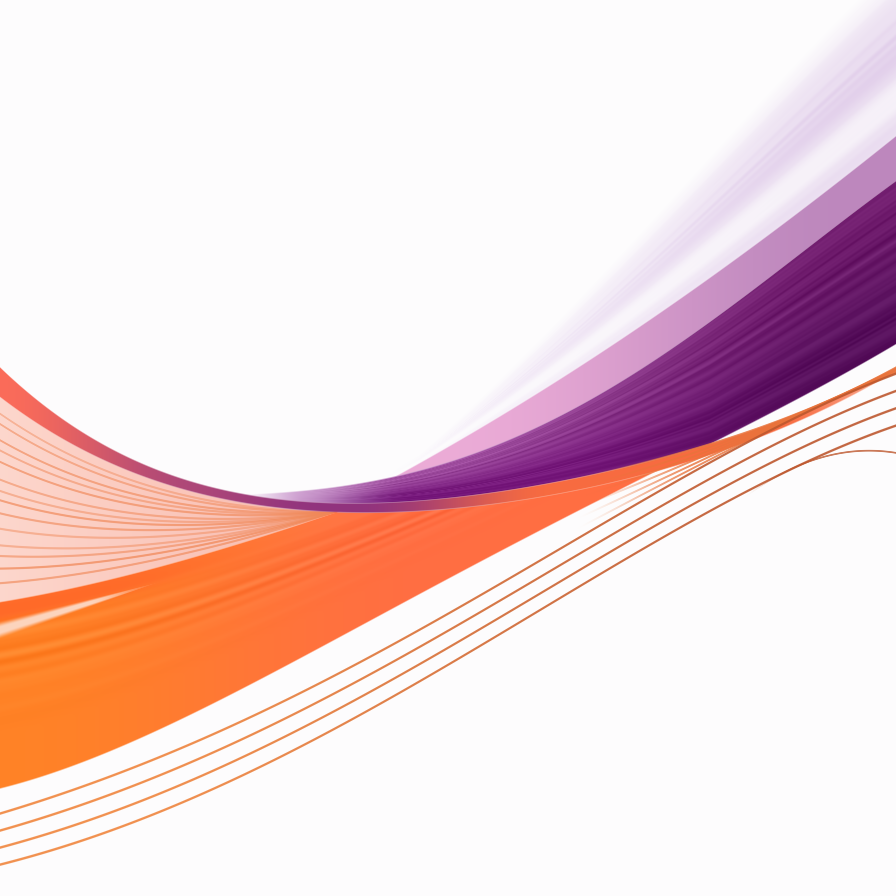
Write a three.js fragment shader that draws this background.

```glsl
// Sweeping orange and purple ribbons with fine contour lines on a white ground.
varying vec2 vUv;

float hash(float n) {
  return fract(sin(n * 127.1) * 43758.5453);
}

float noise(float t) {
  float i = floor(t);
  return mix(hash(i), hash(i + 1.0), smoothstep(0.0, 1.0, t - i));
}

// Smooth curve through five heights, spaced evenly from left to right
float curve(float x, float a, float b, float c, float d, float e) {
  float t = x * 4.0;
  float y = a + t * (b - a);
  float w = t * (t - 1.0) / 2.0;
  y += w * (c - 2.0 * b + a);
  w *= (t - 2.0) / 3.0;
  y += w * (d - 3.0 * c + 3.0 * b - a);
  w *= (t - 3.0) / 4.0;
  return y + w * (e - 4.0 * d + 6.0 * c - 4.0 * b + a);
}

float above(float y, float edge) {
  return smoothstep(-0.0012, 0.0012, y - edge);
}

float between(float y, float low, float high) {
  return above(y, low) * (1.0 - above(y, high));
}

float stroke(float y, float center, float halfWidth) {
  return 1.0 - smoothstep(halfWidth * 0.4, halfWidth * 1.6, abs(y - center));
}

void main() {
  float x = vUv.x;
  float y = vUv.y;

  // Ribbon edges
  float bandTop = curve(x, 0.590, 0.453, 0.444, 0.492, 0.590);
  float bandLow = curve(x, 0.557, 0.443, 0.432, 0.479, 0.586);
  float bodyLow = curve(x, 0.120, 0.221, 0.354, 0.483, 0.616);
  float bodyTop = curve(x, 0.328, 0.388, 0.473, 0.570, 0.674);
  float purpleTop = curve(x, 0.427, 0.447, 0.484, 0.611, 0.798);
  float mauveTop = curve(x, 0.264, 0.371, 0.501, 0.660, 0.848);
  float veilTop = curve(x, 0.200, 0.330, 0.521, 0.772, 1.030);
  float lineTop = curve(x, 0.092, 0.186, 0.315, 0.460, 0.583);
  float lineLow = curve(x, 0.035, 0.125, 0.258, 0.406, 0.525);
  float purpleLow = max(bandTop, bodyLow);

  vec3 color = vec3(0.992, 0.990, 0.992);

  // Pale lilac veil with soft streaks
  float s = (y - mauveTop) / max(veilTop - mauveTop, 0.01);
  float veil = above(y, max(mauveTop, bandTop)) * (1.0 - smoothstep(0.55, 1.1, s));
  float streak = 0.4 + 0.35 * noise(s * 9.0 + 3.0) + 0.25 * noise(s * 33.0);
  streak *= 1.0 - 0.75 * exp(-pow((s - 0.22) / 0.16, 2.0));
  color = mix(color, vec3(0.80, 0.68, 0.85), veil * streak * smoothstep(0.42, 1.0, x) * 0.85);
  color = mix(color, vec3(0.91, 0.84, 0.95), veil * streak * smoothstep(0.40, 0.60, x) * 0.45);

  // Mauve ribbon
  vec3 mauve = mix(vec3(0.92, 0.67, 0.84), vec3(0.74, 0.53, 0.74), smoothstep(0.5, 0.95, x));
  color = mix(color, mauve, between(y, max(purpleTop, bandTop), mauveTop));

  // Deep purple ribbon, lighter and finely combed toward its left end
  float p = clamp((y - purpleLow) / max(purpleTop - purpleLow, 0.004), 0.0, 1.0);
  vec3 purple = mix(vec3(0.48, 0.11, 0.50), vec3(0.36, 0.08, 0.38), smoothstep(0.6, 0.95, x));
  vec3 sheen = mix(vec3(0.63, 0.31, 0.63), vec3(0.43, 0.10, 0.42), smoothstep(0.45, 0.95, x));
  purple = mix(purple, sheen, smoothstep(0.1, 0.95, p));
  purple += 0.09 * (noise(p * 24.0 + x * 5.0) - 0.5) + 0.05 * (noise(p * 65.0 + x * 9.0) - 0.5);
  purple = mix(vec3(0.82, 0.65, 0.83), purple, smoothstep(0.31, 0.46, x));
  color = mix(color, purple, between(y, purpleLow, purpleTop) * smoothstep(0.26, 0.34, x));

  // Peach wing and its converging lines
  float wing = between(y, bodyTop, bandLow) * (1.0 - above(x, 0.385));
  color = mix(color, mix(vec3(0.99, 0.84, 0.80), vec3(0.97, 0.72, 0.67), x * 2.6), wing);
  for (int i = 0; i < 14; i++) {
    float fi = float(i);
    float k = 0.06 + 0.88 * (fi + 0.8 * hash(fi + 2.0)) / 14.0;
    float fan = stroke(y, mix(bandLow, bodyTop, k), 0.0012);
    color = mix(color, vec3(0.94, 0.53, 0.34), fan * wing * (0.45 + 0.4 * hash(fi)));
  }

  // Orange body
  float v = (y - bodyLow) / max(bodyTop - bodyLow, 0.01);
  vec3 orange = mix(vec3(1.0, 0.51, 0.15), vec3(1.0, 0.43, 0.26), smoothstep(0.0, 0.5, x));
  orange = mix(orange, vec3(1.0, 0.40, 0.14), smoothstep(0.86, 0.94, v) * (1.0 - smoothstep(0.1, 0.4, x)));
  orange += vec3(0.03, 0.09, 0.10) * (noise(v * 28.0 + x * 2.0) - 0.5) * smoothstep(0.25, 0.6, v);
  color = mix(color, orange, between(y, bodyLow, min(bodyTop, bandLow)));

  // Narrow pale slit at the left
  float slit = stroke(y, 0.297 + 0.30 * x, 0.0065 * max(1.0 - x / 0.18, 0.05));
  color = mix(color, vec3(0.99, 0.83, 0.74), slit * (1.0 - smoothstep(0.10, 0.18, x)));

  // Crossing band, red through plum to orange
  vec3 band = mix(vec3(0.98, 0.42, 0.35), vec3(0.68, 0.28, 0.47), smoothstep(0.0, 0.22, x));
  band = mix(band, vec3(0.57, 0.20, 0.49), smoothstep(0.2, 0.36, x));
  band = mix(band, vec3(0.97, 0.42, 0.25), smoothstep(0.40, 0.62, x));
  float bandMask = between(y, bandLow, bandTop) * (1.0 - smoothstep(0.86, 1.0, x) * 0.4);
  color = mix(color, band, bandMask);

  // Bundle of lines leaving the orange tip
  vec3 ink = mix(vec3(0.94, 0.52, 0.24), vec3(0.74, 0.34, 0.18), smoothstep(0.1, 0.9, x));
  for (int i = 0; i < 6; i++) {
    float strand = stroke(y, mix(bandTop, lineTop, float(i) / 6.0), 0.0012);
    color = mix(color, vec3(0.91, 0.45, 0.23), strand * smoothstep(0.64, 0.78, x) * 0.8);
  }

  // Four long lines below
  for (int i = 0; i < 4; i++) {
    float center = mix(lineTop, lineLow, float(i) / 3.0);
    color = mix(color, ink, stroke(y, center, 0.0014) * 0.9);
  }

  // Thin strand curling away at the right
  float curl = stroke(y, 0.497 - 2.7 * pow(abs(x - 0.97), 2.0), 0.0010);
  color = mix(color, ink, curl * smoothstep(0.83, 0.90, x) * 0.8);

  gl_FragColor = vec4(color, 1.0);
}
```
